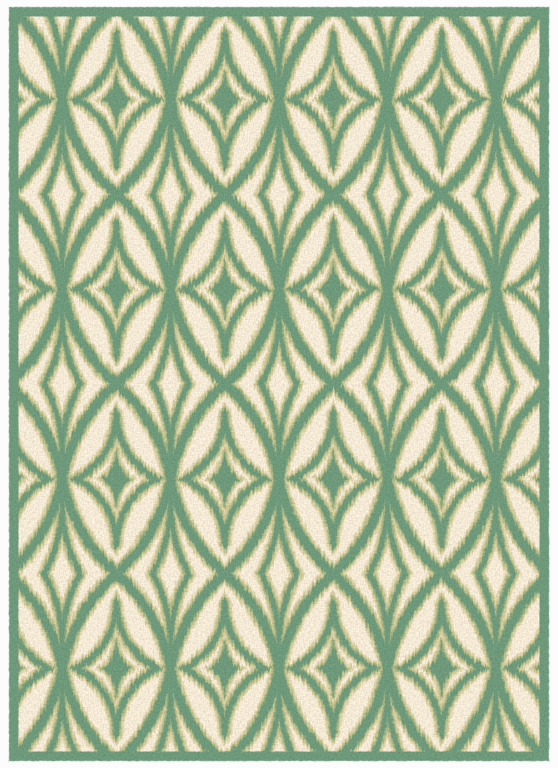
This pattern is drawn by a WebGL 2 fragment shader. Its source:

```glsl
#version 300 es
precision highp float;
// Bordered ikat rug: pointed ovals around concave diamonds, with feathered olive edges.
uniform vec2 u_resolution;
out vec4 outColor;

vec2 hashGradient(vec2 cell) {
    vec3 h = fract(vec3(cell.xyx) * vec3(0.1031, 0.1030, 0.0973));
    h += dot(h, h.yzx + 33.33);
    float angle = 6.2832 * fract((h.x + h.y) * h.z);
    return vec2(cos(angle), sin(angle));
}

float gradientNoise(vec2 p) {
    vec2 i = floor(p), f = fract(p);
    vec2 u = f * f * f * (f * (f * 6.0 - 15.0) + 10.0);
    vec2 e = vec2(1.0, 0.0);
    float low = mix(dot(hashGradient(i), f), dot(hashGradient(i + e), f - e), u.x);
    float high = mix(dot(hashGradient(i + e.yx), f - e.yx),
                     dot(hashGradient(i + 1.0), f - 1.0), u.x);
    return mix(low, high, u.y);
}

// Signed distance to a concave star quadrant; its side curves into a vertical spire.
float concaveStar(vec2 s, float halfWidth, float halfHeight, float taper) {
    float radius = (halfWidth * halfWidth + halfHeight * halfHeight) / (2.0 * halfWidth);
    if (s.y > halfHeight) return s.x + taper * (s.y - halfHeight);
    return radius - length(s - vec2(radius, halfHeight));
}

// Signed distance to the green motif, mirrored inside each repeat.
float motif(vec2 p) {
    vec2 period = vec2(108.4, 189.6);
    vec2 q = abs(fract(p / period) - 0.5) * period;
    vec2 corner = 0.5 * period - q;

    float oval = abs(length(q + vec2(109.0, 30.0)) - 165.7) - 4.1;
    float ring = abs(concaveStar(q, 40.0, 66.0, 0.6)) - 2.7;
    float core = concaveStar(q, 14.0, 28.0, 0.7);
    float smallRing = abs(concaveStar(corner, 18.0, 70.0, 0.0)) - 2.4;
    return min(min(oval, ring), min(core, smallRing));
}

void main() {
    vec2 canvas = vec2(558.0, 768.0);
    vec2 p = (gl_FragCoord.xy / u_resolution - 0.5) * canvas;
    float pixel = max(canvas.x / u_resolution.x, canvas.y / u_resolution.y);

    vec3 green = vec3(0.43, 0.60, 0.48);
    vec3 olive = vec3(0.72, 0.735, 0.52);
    vec3 paleOlive = vec3(0.85, 0.81, 0.64);
    vec3 cream = vec3(0.955, 0.915, 0.835);

    // Yarn slippage feathers the motif along the warp.
    vec2 slip = vec2(1.0 * gradientNoise(p * vec2(0.12, 0.45)),
                     5.0 * gradientNoise(p * vec2(0.43, 0.07) + 19.0));
    float d = motif(p + slip) + 1.2 * gradientNoise(p * vec2(0.5, 0.22) + 47.0);
    float soft = 0.5 * pixel;
    vec3 color = mix(green, olive, smoothstep(-0.6 - soft, 1.4 + soft, d));
    color = mix(color, paleOlive, smoothstep(1.6 - soft, 3.0 + soft, d));
    color = mix(color, cream, smoothstep(3.6 - soft, 5.2 + soft, d));

    // Plain green border, then the white margin outside the rug.
    vec2 inset = vec2(270.0, 377.0) - abs(p);
    float edge = min(inset.x, inset.y) + 0.6 * gradientNoise(p * 0.25);
    color = mix(green, color, smoothstep(-pixel, pixel, edge - 9.5));

    // Woven grain.
    float grain = gradientNoise(p * vec2(0.38, 0.75)) + gradientNoise(p * vec2(0.8, 0.3) + 71.0);
    color *= 1.0 + 0.075 * grain;
    color = mix(vec3(0.99), color, smoothstep(-pixel, pixel, edge));

    outColor = vec4(clamp(color, 0.0, 1.0), 1.0);
}
```
